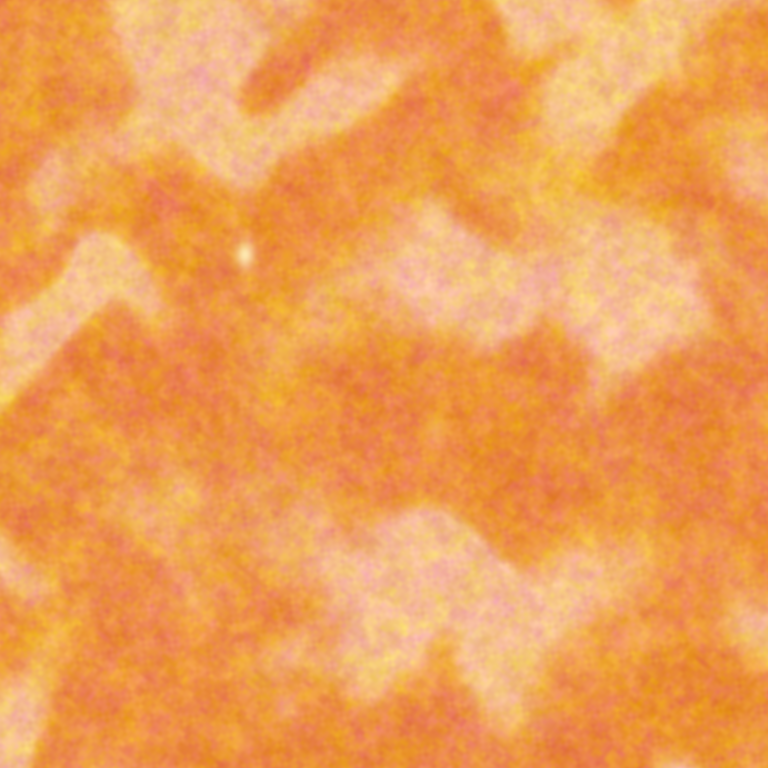
This texture is drawn by a Shadertoy shader. Its source:

```glsl
#define PATCH_CELLS 4.6
#define SPECK_CELLS 4.0
#define COARSE_GRAIN 72.0
#define FINE_GRAIN 170.0
#define MOTTLE 0.42
#define HUE_GRAIN vec3(0.0, 0.15, -0.27)
#define LIGHT_GRAIN vec3(0.08, 0.15, 0.13)
#define DEEP_ORANGE vec3(0.922, 0.535, 0.245)
#define GOLD vec3(0.938, 0.630, 0.280)
#define PALE_PEACH vec3(0.962, 0.750, 0.540)
#define SPECK_CREAM vec3(1.0, 0.94, 0.72)

vec3 hash3(vec2 p) {
    vec3 q = fract(vec3(p.xyx) * vec3(0.1031, 0.1030, 0.0973));
    q += dot(q, q.yxz + 33.33);
    return fract((q.xxy + q.yzz) * q.zyx);
}

// Three independent smooth noise fields, centred on zero
vec3 noise3(vec2 p) {
    vec2 cell = floor(p), f = fract(p);
    f = f * f * (3.0 - 2.0 * f);
    vec3 low = mix(hash3(cell), hash3(cell + vec2(1, 0)), f.x);
    vec3 high = mix(hash3(cell + vec2(0, 1)), hash3(cell + vec2(1, 1)), f.x);
    return mix(low, high, f.y) - 0.5;
}

mat2 rotation(float angle) {
    float c = cos(angle), s = sin(angle);
    return mat2(c, -s, s, c);
}

// Scattered soft ellipses, one per cell
float palePatches(vec2 uv) {
    vec2 p = uv * PATCH_CELLS;
    p += 0.16 * sin(p.yx * 3.7 + vec2(0.4, 2.1));
    p += 0.07 * sin(p.yx * 8.9 + vec2(1.7, 0.2));
    vec2 cell = floor(p);
    float sum = 0.0;
    for (int y = -1; y <= 1; y++)
    for (int x = -1; x <= 1; x++) {
        vec2 id = cell + vec2(x, y);
        vec3 place = hash3(id + 53.0), form = hash3(id + 91.0);
        vec2 radii = vec2(mix(0.65, 1.0, form.x), mix(0.32, 0.58, form.y));
        vec2 d = rotation(place.z * 3.1416) * (p - id - place.xy) / radii;
        float falloff = max(0.0, 1.0 - dot(d, d));
        sum += falloff * falloff * mix(0.1, 1.25, form.z);
    }
    return sum;
}

// Small blurred highlights, mostly faint, slightly taller than wide
float specks(vec2 uv) {
    vec2 p = uv * SPECK_CELLS;
    vec3 h = hash3(floor(p) + 139.0);
    vec2 d = (fract(p) - mix(vec2(0.2), vec2(0.8), h.xy)) / vec2(0.050, 0.070);
    return exp(-dot(d, d)) * pow(h.z, 4.0);
}

void mainImage(out vec4 fragColor, in vec2 fragCoord) {
    vec2 uv = fragCoord / iResolution.y;

    // Broad tone: patches broken up by mottling
    vec3 mottle = noise3(rotation(0.5) * uv * 9.0 + 5.0)
                + 0.6 * noise3(rotation(1.1) * uv * 23.0 + 40.0);
    float tone = palePatches(uv) + MOTTLE * mottle.x;
    vec3 color = mix(DEEP_ORANGE, GOLD, smoothstep(-0.15, 0.40, tone));
    color = mix(color, PALE_PEACH, smoothstep(0.20, 0.78, tone));

    // Fine pink-to-yellow and light-to-dark grain
    vec3 grain = 0.30 * noise3(rotation(0.7) * uv * 0.5 * COARSE_GRAIN + 90.0)
               + 0.50 * noise3(rotation(0.3) * uv * COARSE_GRAIN + 200.0)
               + 0.36 * noise3(rotation(0.9) * uv * FINE_GRAIN + 400.0);
    color += HUE_GRAIN * (grain.x + 0.22 * mottle.y);
    color += LIGHT_GRAIN * (grain.y + 0.25 * mottle.z);

    color = mix(color, SPECK_CREAM, specks(uv));
    fragColor = vec4(clamp(color, 0.0, 1.0), 1.0);
}
```
